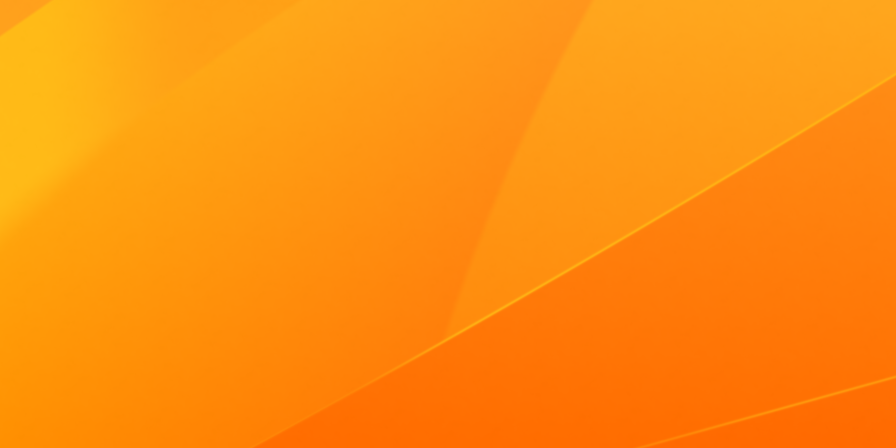
Reproduce this background procedurally as a WebGL 1 fragment shader.

```glsl
precision highp float;
// Warm abstract background: overlapping orange sheets with gently bowed edges.
// Each sheet is a linear gradient, masked by the signed offset from a quadratic
// curve; thin golden rims light two edges and layered sines add a faint grain.

uniform vec2 u_resolution;

// Canvas space: x in 0..2, y in 0..1, origin at the lower left.
const vec2 CANVAS = vec2(2.0, 1.0);

// Edges as quadratics: constant, linear and squared coefficients.
const vec3 RIDGE_EDGE  = vec3(-0.297, 0.514, 0.026);  // long diagonal, y of x
const vec3 FOLD_EDGE   = vec3(0.923, 0.245, 0.155);   // steep fold, x of y
const vec3 BAND_EDGE   = vec3(0.490, 0.863, -0.155);  // upper left band, y of x
const vec3 LOWER_EDGE  = vec3(-0.396, 0.2775, 0.0);   // lower right, y of x
const vec3 CORNER_EDGE = vec3(0.919, 0.692, 0.0);     // upper left corner, y of x

// Sheet colours at the origin and their change along x and y.
const vec3 MAIN_BASE   = vec3(1.0, 0.562, 0.005);
const vec3 MAIN_DX     = vec3(0.0, -0.11, 0.015);
const vec3 MAIN_DY     = vec3(0.0, 0.17, 0.085);
const vec3 FOLD_BASE   = vec3(1.0, 0.503, 0.025);
const vec3 FOLD_DY     = vec3(0.0, 0.15, 0.09);
const vec3 RIDGE_BASE  = vec3(1.0, 0.425, 0.0);
const vec3 RIDGE_DY    = vec3(0.0, 0.15, 0.10);
const vec3 BAND_YELLOW = vec3(1.0, 0.73, 0.09);
const vec3 BAND_ORANGE = vec3(1.0, 0.63, 0.085);
const vec3 CORNER_TONE = vec3(1.0, 0.63, 0.11);
const vec3 RIM_GOLD    = vec3(1.0, 0.71, 0.08);

const float RIM_WIDTH = 0.0028;
const float LOWER_SHADE = 0.012;
const float GRAIN = 0.003;

float curve(vec3 k, float t) {
    return k.x + t * (k.y + t * k.z);
}

// Antialiased step: 0 below zero, 1 above, blurred over the given width.
float cover(float d, float blur) {
    return smoothstep(-blur, blur, d);
}

// Soft line around a zero offset.
float rim(float d, float width) {
    return exp(-d * d / (width * width));
}

// Layered sines for a fine, barely visible mottling.
float mottle(vec2 p) {
    float sum = 0.0;
    float amp = 0.5;
    for (int i = 0; i < 4; i++) {
        sum += amp * sin(p.x + 1.7 * sin(p.y)) * sin(p.y + 1.3 * sin(p.x));
        p = mat2(1.2, 1.4, -1.4, 1.2) * p + 2.3;
        amp *= 0.7;
    }
    return sum;
}

void main() {
    vec2 p = gl_FragCoord.xy / u_resolution * CANVAS;
    float aa = 1.0 / u_resolution.y;

    // Main sheet
    vec3 color = MAIN_BASE + MAIN_DX * p.x + MAIN_DY * p.y;

    // Yellow band, with an edge that blurs toward the left
    float bandBlur = mix(0.07, 0.006, smoothstep(0.0, 0.42, p.x));
    vec3 band = mix(BAND_YELLOW, BAND_ORANGE, smoothstep(0.06, 0.46, p.x));
    color = mix(color, band, cover(p.y - curve(BAND_EDGE, p.x), bandBlur + aa));

    // Darker corner
    color = mix(color, CORNER_TONE, cover(p.y - curve(CORNER_EDGE, p.x), 0.003 + aa));

    // Lighter sheet right of the fold
    float foldMask = cover(p.x - curve(FOLD_EDGE, p.y), 0.008 + aa);
    color = mix(color, FOLD_BASE + FOLD_DY * p.y, foldMask);

    // Deep orange sheet under the ridge, offset measured across the edge
    float slope = RIDGE_EDGE.y + 2.0 * RIDGE_EDGE.z * p.x;
    float ridge = (p.y - curve(RIDGE_EDGE, p.x)) / sqrt(1.0 + slope * slope);
    color = mix(color, RIDGE_BASE + RIDGE_DY * p.y, cover(-ridge, aa));

    // Lower sheet, slightly shaded
    float lower = (p.y - curve(LOWER_EDGE, p.x)) / length(vec2(1.0, LOWER_EDGE.y));
    color.g -= LOWER_SHADE * cover(-lower, aa);

    // Golden rims, fading toward the left
    float ridgeGlow = mix(0.15, 0.9, smoothstep(0.75, 1.10, p.x));
    float lowerGlow = mix(0.30, 0.55, smoothstep(1.40, 1.80, p.x));
    color = mix(color, RIM_GOLD, ridgeGlow * rim(ridge, RIM_WIDTH + 0.25 * aa));
    color = mix(color, RIM_GOLD, lowerGlow * rim(lower, RIM_WIDTH + 0.25 * aa));

    color += GRAIN * mottle(p * 60.0);
    gl_FragColor = vec4(clamp(color, 0.0, 1.0), 1.0);
}
```
